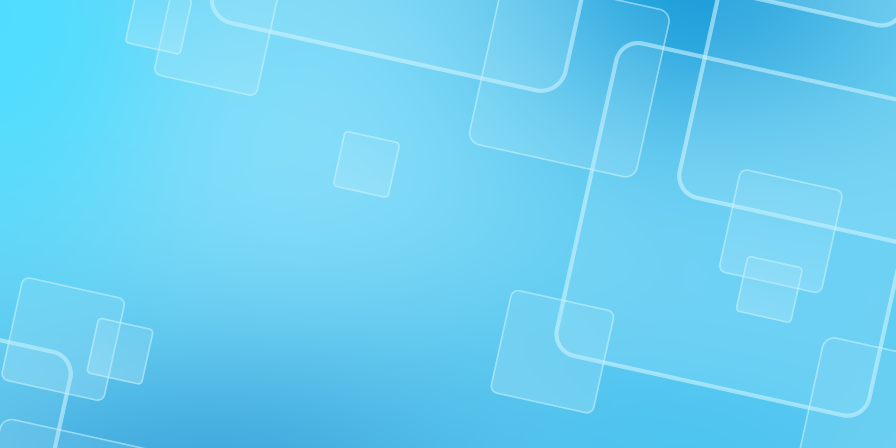
Write a Shadertoy shader that draws this background.

```glsl
const float TILT = 0.217;
const vec3 LINE_COLOR = vec3(0.82, 0.96, 1.0);
const vec3 FILL_COLOR = vec3(0.70, 0.91, 0.98);

// Tiles: centre x, centre y, half side, in canvas heights
const vec3 THIN_TILES[11] = vec3[11](
    vec3(0.482, 0.924, 0.117), vec3(0.354, 0.953, 0.0625),
    vec3(0.818, 0.633, 0.0625), vec3(1.271, 0.828, 0.191),
    vec3(1.743, 0.484, 0.117), vec3(1.717, 0.354, 0.0625),
    vec3(1.233, 0.215, 0.117), vec3(0.141, 0.243, 0.117),
    vec3(0.268, 0.216, 0.0625), vec3(1.987, 0.023, 0.191),
    vec3(0.151, -0.159, 0.191));
const vec3 BOLD_TILES[5] = vec3[5](
    vec3(1.658, 0.488, 0.357), vec3(1.932, 0.841, 0.357),
    vec3(1.734, 1.359, 0.357), vec3(0.943, 1.268, 0.404),
    vec3(-0.258, -0.068, 0.357));

vec2 rotate(vec2 p, float angle) {
    float c = cos(angle), s = sin(angle);
    return vec2(c * p.x - s * p.y, s * p.x + c * p.y);
}

float roundedSquare(vec2 p, float halfSide, float radius) {
    vec2 q = abs(p) - halfSide + radius;
    return length(max(q, 0.0)) + min(max(q.x, q.y), 0.0) - radius;
}

vec3 addGlow(vec3 base, vec2 p, vec2 centre, vec2 spread, vec3 color, float strength) {
    vec2 q = (p - centre) / spread;
    return mix(base, color, strength * exp(-dot(q, q)));
}

vec3 background(vec2 p) {
    vec3 color = vec3(0.40, 0.81, 0.945);
    color = addGlow(color, p, vec2(0.62, 0.68), vec2(0.70, 0.45), vec3(0.53, 0.87, 0.98), 0.95);
    color = addGlow(color, p, vec2(0.0, 0.95), vec2(0.38, 0.55), vec3(0.30, 0.87, 1.0), 0.92);
    color = addGlow(color, p, vec2(1.57, 1.06), vec2(0.42, 0.38), vec3(0.10, 0.61, 0.85), 0.95);
    color = addGlow(color, p, vec2(0.48, -0.10), vec2(0.75, 0.32), vec3(0.24, 0.65, 0.86), 0.95);
    color = addGlow(color, p, vec2(1.55, 0.0), vec2(0.50, 0.30), vec3(0.28, 0.76, 0.94), 0.8);
    return addGlow(color, p, vec2(1.75, 0.40), vec2(0.40, 0.25), vec3(0.38, 0.81, 0.97), 0.6);
}

// Translucent face, brighter toward the lower edge, with a pale outline
vec3 drawTile(vec3 base, vec2 p, vec3 tile, float lineHalf, float fill, float lineAlpha, float pixel) {
    vec2 local = rotate(p - tile.xy, TILT);
    float d = roundedSquare(local, tile.z, 0.14 * tile.z);
    float face = 1.0 - smoothstep(-pixel, pixel, d);
    float outline = 1.0 - smoothstep(lineHalf - 0.6 * pixel, lineHalf + 0.6 * pixel, abs(d));
    float shade = 0.85 - 0.35 * local.y / tile.z;
    vec3 color = mix(base, FILL_COLOR, face * fill * shade);
    return mix(color, LINE_COLOR, outline * lineAlpha);
}

void mainImage(out vec4 fragColor, in vec2 fragCoord) {
    vec2 p = fragCoord / iResolution.y;
    p.x *= 2.0 * iResolution.y / iResolution.x;
    float pixel = 1.0 / iResolution.y;
    vec3 color = background(p);

    for (int i = 0; i < 5; i++) {
        color = drawTile(color, p, BOLD_TILES[i], 0.0047, 0.16, 0.58, pixel);
    }
    for (int i = 0; i < 11; i++) {
        float fill = mix(0.32, 0.20, smoothstep(0.06, 0.19, THIN_TILES[i].z));
        color = drawTile(color, p, THIN_TILES[i], 0.0018, fill, 0.55, pixel);
    }
    fragColor = vec4(color, 1.0);
}
```
